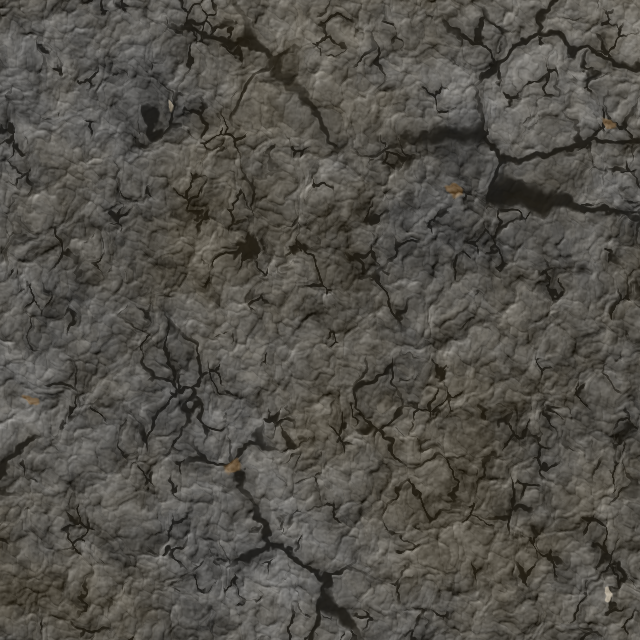
A WebGL 2 fragment shader for this texture:

```glsl
#version 300 es
precision highp float;
// Damp, crumbly soil: cellular domes in a noise-bent space form clods and
// crumbs, lit from the upper left, with fine grit over them. Jagged cell
// borders open as thin cracks; a sparse grid scatters pebbles.

uniform vec2 u_resolution;
out vec4 fragColor;

const float STEP = 0.0036;                 // reach of the slope sample
const vec2 LIGHT = vec2(-0.5, 0.87);

vec2 hash2(vec2 p) {
  vec3 q = fract(vec3(p.xyx) * vec3(0.1031, 0.1030, 0.0973));
  q += dot(q, q.yzx + 33.33);
  return fract((q.xx + q.yz) * q.zy);
}

mat2 rotation(float a) {
  return mat2(cos(a), sin(a), -sin(a), cos(a));
}

// Two smooth random values in -1..1
vec2 noise2(vec2 p) {
  vec2 id = floor(p);
  vec2 f = fract(p);
  f = f * f * (3.0 - 2.0 * f);
  vec2 low = mix(hash2(id), hash2(id + vec2(1, 0)), f.x);
  vec2 high = mix(hash2(id + vec2(0, 1)), hash2(id + 1.0), f.x);
  return 2.0 * mix(low, high, f.y) - 1.0;
}

// Layers of noise, each finer by about two and weaker by the given fade
vec2 layers(vec2 p, float frequency, float fade) {
  vec2 sum = vec2(0.0);
  float weight = 1.0;
  for (int i = 0; i < 4; i++) {
    p = rotation(0.9) * p;
    sum += weight * noise2(p * frequency + 19.3 * float(i + 1));
    frequency *= 2.1;
    weight *= fade;
  }
  return sum;
}

// Bends space so that outlines become ragged
vec2 ragged(vec2 p) {
  return p + 0.013 * layers(p, 22.0, 0.52);
}

// Nearest distance, second distance, random value of the nearest cell
vec3 cells(vec2 p) {
  vec2 base = floor(p);
  vec3 best = vec3(9.0, 9.0, 0.0);
  for (int y = -1; y <= 1; y++) {
    for (int x = -1; x <= 1; x++) {
      vec2 id = base + vec2(x, y);
      vec2 seed = hash2(id);
      float d = length(id + seed - p);
      if (d < best.x) best = vec3(d, best.x, fract(seed.x * 17.0 + seed.y * 31.0));
      else best.y = min(best.y, d);
    }
  }
  return best;
}

// Borders of stretched cells, open in places, with a soft shadow around
float cracks(vec2 p, float angle, float frequency, float width, float closed) {
  vec3 c = cells(rotation(angle) * p * vec2(1.0) * frequency + frequency);
  float open = smoothstep(closed, closed + 0.5, layers(p, frequency * 0.8, 0.4).x);
  float w = width * (0.35 + 0.65 * open);
  float core = 1.0 - smoothstep(0.3 * w, w, c.y - c.x);
  float shadow = 1.0 - smoothstep(0.0, 4.0 * w, c.y - c.x);
  return open * max(core, 0.3 * shadow);
}

float allCracks(vec2 p) {
  float ledges = cracks(p * vec2(1.0, 1.15), 0.75, 5.0, 0.07, 0.0);
  float splits = cracks(p * vec2(1.2, 0.9), 1.1, 14.0, 0.12, 0.2);
  float pits = cracks(p * vec2(1.15, 0.9), 0.4, 32.0, 0.20, 0.25);
  return max(ledges, max(splits, pits));
}

// Height, raised-or-hollow amount, and random tone of the crumbs
vec3 crumbs(vec2 p) {
  vec3 sum = vec3(0.0);
  float frequency = 13.0;
  for (int i = 0; i < 3; i++) {
    p = rotation(0.7) * p;
    vec3 c = cells(p * frequency + 13.7 * float(i));
    float dome = 0.23 - c.x * c.x;
    sum += (0.35 + 0.1 * float(i)) * vec3(dome / frequency, dome, c.z - 0.5);
    frequency *= 2.4;
  }
  return sum;
}

// Paints rare ragged stones, one at most per grid cell
vec3 addPebbles(vec3 soil, vec2 p, float shade) {
  vec2 id = floor(p * 9.0);
  vec2 seed = hash2(id + 41.0);
  vec2 kind = hash2(id + 87.0);
  vec2 d = rotation(seed.x * 6.28) * (fract(p * 9.0) - 0.3 - 0.4 * seed);
  float size = mix(0.07, 0.14, kind.y);
  float body = 1.0 - smoothstep(0.6 * size, size, length(d * vec2(0.8, 1.25)));
  vec3 stone = mix(vec3(0.44, 0.35, 0.24), vec3(0.64, 0.60, 0.53), step(0.4, seed.y));
  return mix(soil, stone + shade, body * step(0.88, kind.x) * 0.85);
}

void main() {
  vec2 p = gl_FragCoord.xy / u_resolution.y;
  vec2 bent = ragged(p);
  vec2 ahead = ragged(p + STEP * LIGHT);

  // Relief, its slope toward the light, and grit
  vec3 here = crumbs(bent);
  float slope = (here.x - crumbs(ahead).x) / STEP;
  float gap = allCracks(bent);
  float lip = allCracks(ahead) - gap;
  float grit = layers(p, 30.0, 0.85).x;
  vec2 broad = layers(p, 4.0, 0.6);

  // Brightness, then brown and slate tints
  float shade = 0.075 * slope + 0.17 * here.y + 0.05 * here.z + 0.045 * grit;
  float tone = 0.352 + shade + 0.055 * broad.x + 0.05 * lip;
  tone = clamp(mix(tone, 0.09, 0.88 * gap), 0.07, 0.62);
  float warmth = clamp(0.55 + 0.5 * broad.y + 0.3 * here.z, 0.0, 1.0);
  vec3 tint = mix(vec3(0.003, 0.0, -0.008), vec3(0.02, 0.0, -0.042), warmth);
  fragColor = vec4(clamp(addPebbles(tone + tint, bent, shade), 0.0, 1.0), 1.0);
}
```
